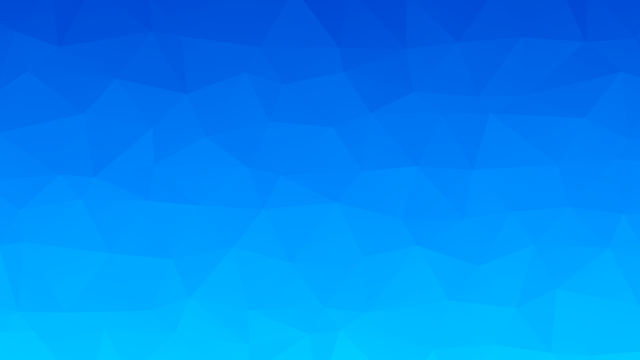
Write a WebGL 2 fragment shader that draws this background.

```glsl
#version 300 es
precision highp float;
// Low-poly backdrop: a staggered, jittered lattice of triangles, each tinted
// from a vertical royal-blue to cyan ramp by its centre height, with a small
// random tone and a soft slope of light across every facet.

uniform vec2 u_resolution;
out vec4 fragColor;

const vec2 CELL = vec2(0.174, 0.12);   // lattice pitch, in canvas heights
const vec2 ORIGIN = vec2(-0.06, 0.049);

vec2 hash22(vec2 p) {
  vec3 q = fract(p.xyx * vec3(0.1031, 0.1030, 0.0973));
  q += dot(q, q.yzx + 33.33);
  return fract((q.xx + q.yz) * q.zy);
}

// Lattice corner: odd rows shift by half a cell, then every point is jittered.
vec2 corner(vec2 id) {
  vec2 jitter = (hash22(id + 57.0) - 0.5) * vec2(0.66, 0.64);
  float stagger = 0.5 * mod(id.y, 2.0);
  return ORIGIN + CELL * (id + vec2(stagger, 0.0) + jitter);
}

// Signed distance to the line a-b, positive on its left.
float leftOf(vec2 p, vec2 a, vec2 b) {
  vec2 e = normalize(b - a);
  vec2 r = p - a;
  return e.x * r.y - e.y * r.x;
}

// Depth 0 is the top of the canvas, 1 the bottom.
vec3 blueRamp(float depth) {
  float green = 0.294 + 0.48 * depth;
  float blue = mix(0.80, 1.0, smoothstep(-0.25, 0.65, depth));
  return vec3(0.0, green, blue);
}

// Adds one counter-clockwise facet: colour times coverage, and coverage.
vec4 facet(vec2 p, vec2 a, vec2 b, vec2 c, vec2 seed, float blur) {
  float inside = min(leftOf(p, a, b), min(leftOf(p, b, c), leftOf(p, c, a)));
  float cover = smoothstep(-blur, blur, inside);
  vec2 centre = (a + b + c) / 3.0;
  vec2 tone = hash22(seed);
  vec2 slope = (hash22(seed + 19.7) - 0.5) * vec2(0.45, 0.3);
  float depth = 1.0 - mix(centre.y, p.y, 0.4);
  depth += 0.065 * (tone.x - 0.5) + dot(p - centre, slope);
  return vec4(blueRamp(depth), 1.0) * cover;
}

void main() {
  vec2 p = gl_FragCoord.xy / u_resolution.y;
  float blur = 0.75 / u_resolution.y;
  vec2 home = floor((p - ORIGIN) / CELL);
  vec4 sum = vec4(0.0);

  // Visit each quad that may reach this point; cut it on its short diagonal.
  for (int j = -1; j <= 1; j++) {
    for (int i = -2; i <= 1; i++) {
      vec2 id = home + vec2(i, j);
      vec2 a = corner(id);
      vec2 b = corner(id + vec2(1.0, 0.0));
      vec2 c = corner(id + vec2(0.0, 1.0));
      vec2 d = corner(id + vec2(1.0, 1.0));
      bool even = mod(id.y, 2.0) < 0.5;
      sum += facet(p, a, b, even ? c : d, id + 83.1, blur);
      sum += facet(p, even ? b : a, d, c, id + 141.6, blur);
    }
  }

  vec3 colour = sum.rgb / max(sum.a, 1e-4);
  fragColor = vec4(clamp(colour, 0.0, 1.0), 1.0);
}
```
